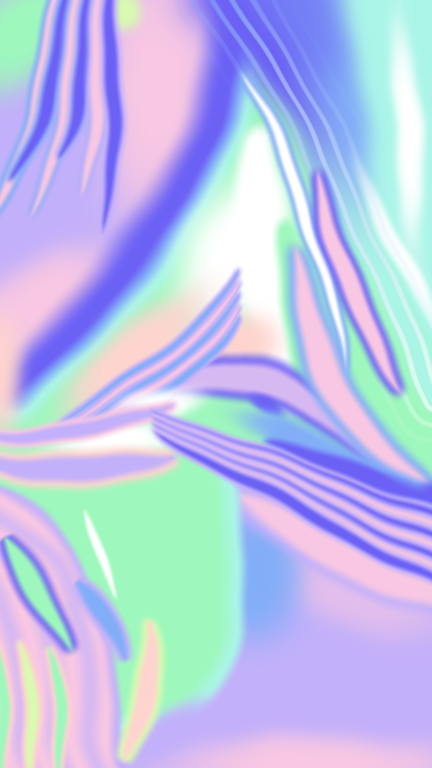
A Shadertoy shader for this background:

```glsl
// Iridescent liquid foil: pastel fields split by curved folds and tapered ribbons.
// Signed distances to quadratic arcs drive colour ramps, soft ellipses add glows,
// and layered sines bend the 9 by 16 unit canvas and stripe the folds.

const vec3 INDIGO = vec3(.42,.38,.96), LILAC = vec3(.76,.69,.98),
  PINK = vec3(.97,.78,.89), PEACH = vec3(1,.83,.81), MINT = vec3(.62,.97,.74),
  AQUA = vec3(.67,.96,.91), SKY = vec3(.51,.68,.97), LEMON = vec3(.85,.98,.69),
  WHITE = vec3(1);

// Signed distance to an arc (positive left of travel) and its parameter.
// The columns of path are the three control points.
vec2 arc(vec2 p, mat3x2 path) {
  const float STEPS = 16.;
  vec2 best = vec2(1e3, 0), start = path[0];
  for (float i = 1.; i <= STEPS; i++) {
    float t = i / STEPS;
    vec2 end = mix(mix(path[0], path[1], t), mix(path[1], path[2], t), t);
    vec2 along = end - start, rel = p - start;
    float h = clamp(dot(rel, along) / dot(along, along), 0., 1.);
    float d = length(rel - along * h);
    float side = along.x * rel.y - along.y * rel.x;
    if (d < abs(best.x)) best = vec2(side < 0. ? -d : d, (i - 1. + h) / STEPS);
    start = end;
  }
  return best;
}

// Soft ellipse: centre in xy, radii in zw.
void glow(inout vec3 col, vec2 p, vec3 tint, vec4 oval, float angle) {
  float c = cos(angle), s = sin(angle);
  vec2 q = mat2(c, -s, s, c) * (p - oval.xy) / oval.zw;
  float r = dot(q, q);
  col = mix(col, tint, exp(-r * r));
}

// Pointed ribbon whose rim colour surrounds its fill.
void ribbon(inout vec3 col, vec2 p, vec3 rim, vec3 fill, mat3x2 path, float width) {
  vec2 f = arc(p, path);
  float bulge = 4. * f.y * (1. - f.y), fade = smoothstep(0., .25, bulge);
  float d = abs(f.x) - width * bulge, soft = .03 + .3 * width;
  col = mix(col, rim, fade * smoothstep(soft * 2.5, 0., d));
  col = mix(col, fill, fade * smoothstep(soft, -soft, d));
}

// Pink field, long indigo fold and mint field beyond it.
void upperFields(inout vec3 col, vec2 p) {
  glow(col, p, PINK, vec4(3.3,14.2, 1.2,3), -.1);
  glow(col, p, PINK, vec4(.8,9.7, 1.8,.9), .5);
  float d = arc(p, mat3x2(5,16.5, 4.85,11.8, .3,8)).x;
  col = mix(col, INDIGO, smoothstep(-.8, -.05, d));
  col = mix(col, SKY, smoothstep(.1, .4, d));
  col = mix(col, AQUA, smoothstep(.3, .6, d));
  col = mix(col, MINT, smoothstep(.5, .9, d));
  glow(col, p, PEACH, vec4(-.1,8.2, .6,1.3), 0.);
  glow(col, p, WHITE, vec4(4.9,10.7, 1.9,1.05), 1.1);
  ribbon(col, p, WHITE, WHITE, mat3x2(5.3,13.5, 5.4,10, 6.3,7.2), .4);
  glow(col, p, PEACH, vec4(2.8,8.6, 1.9,.6), .75);
  glow(col, p, PEACH, vec4(4.9,8.8, .9,.7), 0.);
  // Right hand sheet with its corded ridge.
  vec2 e = arc(p, mat3x2(4.6,16.2, 6.2,14.5, 9.1,7.6));
  col = mix(col, AQUA, smoothstep(-.1, .5, e.x));
  glow(col, p, SKY, vec4(6.9,14, .7,2.8), .15);
  glow(col, p, mix(INDIGO, SKY, .4), vec4(6,15.8, 1.1,1.9), .3);
  glow(col, p, WHITE, vec4(8.5,13.2, .3,2.3), .07);
  glow(col, p, WHITE, vec4(8.3,10.8, .2,1.9), .45);
  float ridge = e.x / mix(.7, .2, e.y);
  col = mix(col, mix(INDIGO, AQUA, smoothstep(.3, .8, e.y)), exp(-ridge * ridge));
  float cords = smoothstep(.2, 1., sin(e.x * 19. + e.y * 5.));
  col = mix(col, mix(SKY, WHITE, e.y), .7 * cords * exp(-e.x * e.x * 3.));
  ribbon(col, p, SKY, WHITE, mat3x2(5,14.6, 6.5,12, 7.3,8), .12);
  ribbon(col, p, INDIGO, PINK, mat3x2(6.6,12.6, 7,10, 8.5,7.7), .2);
  // Fan of strands in the upper left corner.
  glow(col, p, MINT, vec4(.5,15.4, 1.6,.9), .8);
  glow(col, p, LEMON, vec4(2.6,15.7, .4,.4), 0.);
  for (float i = 0.; i < 6.; i++) {
    float k = i / 5.;
    ribbon(col, p, mix(SKY, LILAC, k), mod(i, 2.) < 1. ? PINK : INDIGO, mat3x2(1.2 + k,
      17, 1.2 + 1.3 * k, 14, 2.6 * k - .4, 11. + 2. * fract(i * .6)), .14);
  }
}

// Lavender right corner and striped pink left corner around the mint pool.
void lowerFields(inout vec3 col, vec2 p) {
  float below = smoothstep(.15, -.15, p.y + .5 * p.x - 8.6);
  float g = arc(p, mat3x2(4.8,6, 5.9,.9, 2.4,.7)).x;
  vec3 corner = LILAC;
  glow(corner, p, mix(PINK, LILAC, .4), vec4(7.2,3.9, 2.2,.9), -.4);
  glow(corner, p, SKY, vec4(5.3,4, 1.05,1.4), 0.);
  ribbon(corner, p, LILAC, PINK, mat3x2(4.8,5.8, 6.6,4.4, 11,2.9), .35);
  glow(corner, p, PINK, vec4(6.6,0, 3,.7), 0.);
  col = mix(col, AQUA, below * smoothstep(-.5, 0., g));
  col = mix(col, corner, below * smoothstep(-.1, .2, g));
  float h = arc(p, mat3x2(-.2,6, 2.3,5.3, 2.6,0)).x;
  float stripes = .5 + .5 * sin(h * 9. + sin(p.y * 1.3) + .5 * sin(p.y * 2.7));
  vec3 left = mix(mix(PINK, LILAC, .6 * stripes), LILAC, smoothstep(-.3, 0., h));
  col = mix(col, left, smoothstep(.1, -.1, h) * smoothstep(6.1, 5.8, p.y));
  for (float i = 0.; i < 3.; i++) {
    float x = .6 * i;
    ribbon(col, p, PEACH, mod(i, 2.) < 1. ? MINT : LEMON,
      mat3x2(x - .3, 3. - .2 * i, x + .3, 1.4, x, -.4), .11);
  }
  ribbon(col, p, INDIGO, MINT, mat3x2(.1,4.9, .6,4.2, 1.5,2.3), .22);
  ribbon(col, p, LILAC, SKY, mat3x2(1.6,3.9, 2.2,3.4, 2.6,2.1), .18);
  ribbon(col, p, MINT, WHITE, mat3x2(1.7,5.4, 2.1,4.6, 2.5,3.4), .09);
  glow(col, p, LILAC, vec4(3.5,.8, 1,.4), .6);
  ribbon(col, p, LEMON, PEACH, mat3x2(3.1,3.2, 3.2,1.4, 2.6,0), .2);
}

// Knot of folds sweeping from the left edge to the lower right.
void middleKnot(inout vec3 col, vec2 p) {
  ribbon(col, p, MINT, MINT, mat3x2(6,11.5, 6.1,8.5, 7.2,6.7), .25);
  ribbon(col, p, INDIGO, mix(PINK, LILAC, .6), mat3x2(2.6,7.5, 5.4,9.4, 8.2,6), .3);
  for (float i = 0.; i < 5.; i++) {
    float k = i / 4.;
    ribbon(col, p, LILAC, mod(i, 2.) < 1. ? SKY : PINK, mat3x2(5, 10.5 - k,
      4.2 + .3 * k, 8.9 - .6 * k, 1. + k, 7), .07);
  }
  glow(col, p, INDIGO, vec4(5.6,7.5, .4,.17), -.6);
  glow(col, p, MINT, vec4(4.8,7.2, 1.1,.35), -.4);
  glow(col, p, SKY, vec4(6.3,6.8, 1.4,.35), -.4);
  ribbon(col, p, SKY, INDIGO, mat3x2(5.4,6.8, 7.6,6.1, 11,5), .25);
  ribbon(col, p, SKY, PINK, mat3x2(6.2,11, 6.2,7.8, 9,5.8), .3);
  glow(col, p, WHITE, vec4(3.4,7.6, .9,.3), .2);
  glow(col, p, WHITE, vec4(2.4,6.8, 1.4,.4), .1);
  ribbon(col, p, PINK, LILAC, mat3x2(-1,7, 2,6.7, 3.8,7.7), .14);
  ribbon(col, p, PEACH, LILAC, mat3x2(-1,6.6, 1.8,5.8, 3.8,6.6), .26);
  for (float i = 0.; i < 7.; i++) {
    float k = i / 6.;
    ribbon(col, p, LILAC, mod(i, 2.) < 1. ? INDIGO : PINK, mat3x2(3.1, 7.5 - .4 * k,
      5.2 + .4 * k, 6.5 - .9 * k, 11, 4.6 - 1.6 * k), .11);
  }
}

void mainImage(out vec4 fragColor, in vec2 fragCoord) {
  vec2 p = fragCoord / iResolution.xy * vec2(9, 16);
  p += .05 * sin(p.yx * 1.7 + 1.) + .02 * sin(p.yx * 4.1);
  vec3 col = LILAC;
  upperFields(col, p);
  lowerFields(col, p);
  middleKnot(col, p);
  fragColor = vec4(col, 1);
}
```
